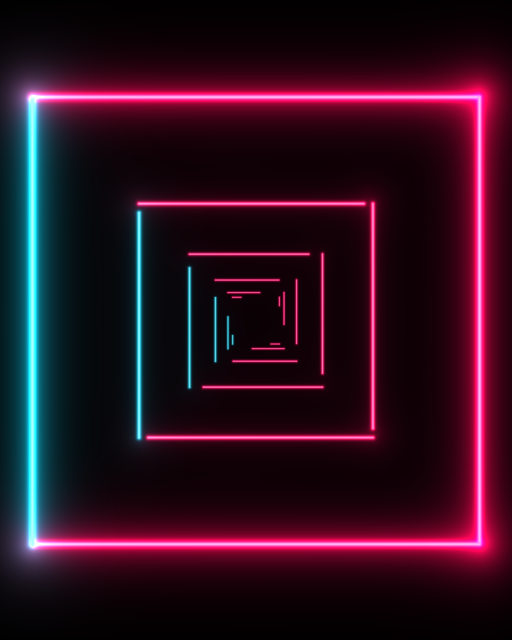
Give the GLSL for this background, as a WebGL 1 fragment shader.

```glsl
precision highp float;
// Neon tunnel: nested pinwheel squares of glowing pink and cyan tubes on black.

uniform vec2 u_resolution;

// Ring sizes in canvas heights, from the outside to the inside
const vec3 OUTER_HALF = vec3(0.3493, 0.1827, 0.1039);
const vec3 INNER_HALF = vec3(0.0634, 0.0438, 0.0365);
const vec3 OUTER_LENGTH = vec3(0.694, 0.351, 0.186);
const vec3 INNER_LENGTH = vec3(0.099, 0.0495, 0.013);
const vec2 CENTER_SHIFT = vec2(0.0, 0.001);

// Colours
const vec3 PINK = vec3(1.0, 0.02, 0.34);
const vec3 CYAN = vec3(0.04, 0.76, 0.88);
const vec3 PINK_CORE = vec3(1.0, 0.72, 0.95);
const vec3 CYAN_CORE = vec3(0.68, 1.0, 1.0);
const vec3 HAZE = vec3(0.035, 0.002, 0.015);

// Tube and glow widths in canvas heights
const float TUBE_MIN = 0.0013;
const float TUBE_GROWTH = 0.0048;
const float CORE_RATIO = 0.5;
const float NEAR_GLOW = 0.010;
const float WIDE_GLOW = 0.034;
const float WIDE_STRENGTH = 0.56;
const float HAZE_RADIUS = 0.33;

// Distance to a horizontal tube that runs right from its start point
float tubeDistance(vec2 p, vec2 start, float len) {
  vec2 q = p - start;
  q.x -= clamp(q.x, 0.0, len);
  return length(q);
}

// Four tubes, each turned a quarter circle: top, right, bottom, left
void addRing(inout vec3 color, vec2 p, float halfSize, float len) {
  float nearness = halfSize / OUTER_HALF.x;
  float width = TUBE_MIN + TUBE_GROWTH * nearness;
  float spread = WIDE_GLOW * mix(0.4, 1.0, nearness);

  for (int side = 0; side < 4; side++) {
    float isLeft = step(2.5, float(side));
    vec3 tint = mix(PINK, CYAN, isLeft);
    vec3 coreTint = mix(PINK_CORE, CYAN_CORE, isLeft);
    float d = tubeDistance(p, vec2(-halfSize, halfSize), len);

    float halo = exp(-d * d / (width * width)) * mix(0.75, 1.0, nearness);
    float nearGlow = 0.4 * nearness * exp(-d / (NEAR_GLOW * nearness));
    float wideGlow = WIDE_STRENGTH * nearness * nearness * exp(-d / spread);
    color += tint * (halo + nearGlow + wideGlow);

    float coreWidth = width * CORE_RATIO;
    float core = exp(-d * d / (coreWidth * coreWidth));
    color = mix(min(color, 1.0), coreTint, core * mix(0.1, 1.0, sqrt(nearness)));

    p = vec2(-p.y, p.x);
  }
}

void main() {
  vec2 p = (gl_FragCoord.xy - 0.5 * u_resolution) / u_resolution.y + CENTER_SHIFT;

  // Faint red haze in the middle
  vec3 color = HAZE * exp(-dot(p, p) / (HAZE_RADIUS * HAZE_RADIUS));

  // Tunnel of rings
  for (int i = 0; i < 3; i++) {
    addRing(color, p, OUTER_HALF[i], OUTER_LENGTH[i]);
    addRing(color, p, INNER_HALF[i], INNER_LENGTH[i]);
  }

  gl_FragColor = vec4(min(color, 1.0), 1.0);
}
```
